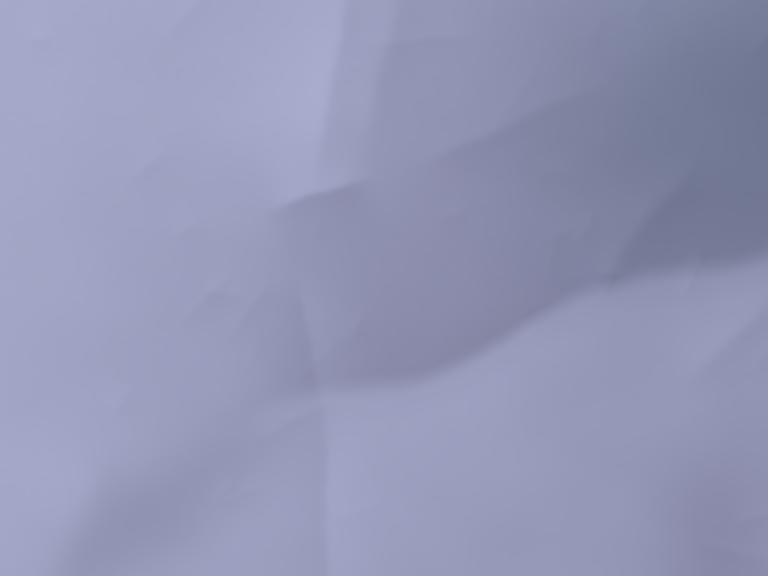
Write a Shadertoy shader that draws this texture.

```glsl
#define PAPER_MID vec3(0.572, 0.583, 0.703)
#define TONE_STEP vec3(0.058, 0.060, 0.064)
#define COOL_SHIFT vec3(-0.016, 0.006, 0.0)
#define WARP 0.022
#define CLOUDS 0.55
#define CREASES 34
#define CREASE_DEPTH 0.26
#define FIBRE 0.05

vec2 hash2(vec2 p) {
    vec3 q = fract(p.xyx * vec3(0.1031, 0.1030, 0.0973));
    q += dot(q, q.yzx + 33.33);
    return fract((q.xx + q.yz) * q.zy);
}

float gradientNoise(vec2 p) {
    vec2 i = floor(p), f = p - i;
    vec2 u = f * f * f * (f * (f * 6.0 - 15.0) + 10.0);
    vec2 e = vec2(0.0, 1.0);
    float a = dot(hash2(i) * 2.0 - 1.0, f);
    float b = dot(hash2(i + e.yx) * 2.0 - 1.0, f - e.yx);
    float c = dot(hash2(i + e.xy) * 2.0 - 1.0, f - e.xy);
    float d = dot(hash2(i + e.yy) * 2.0 - 1.0, f - e.yy);
    return mix(mix(a, b, u.x), mix(c, d, u.x), u.y);
}

float fbm(vec2 p) {
    float sum = 0.0, gain = 0.5;
    for (int i = 0; i < 4; i++) {
        sum += gain * gradientNoise(p);
        p = mat2(1.6, 1.2, -1.2, 1.6) * p + 7.3;
        gain *= 0.48;
    }
    return sum;
}

// Light on the left of a to b, shade on the right, fading outwards
float fold(vec2 p, vec2 a, vec2 b, float reach, float softness) {
    vec2 axis = b - a;
    float len = length(axis);
    axis /= len;
    float along = dot(p - a, axis) / len;
    float d = dot(p - a, vec2(-axis.y, axis.x));
    float taper = smoothstep(-0.15, 0.3, along) * smoothstep(1.15, 0.7, along);
    return d / sqrt(d * d + softness * softness) * exp(-abs(d) / reach) * taper;
}

float blob(vec2 p, vec2 centre, vec2 size, float angle) {
    float c = cos(angle), s = sin(angle);
    vec2 q = mat2(c, -s, s, c) * (p - centre) / size;
    return exp(-dot(q, q));
}

// Broad light and the large shaded valley
float broadTone(vec2 p) {
    float tone = 1.2 - 0.85 * p.x + 0.25 * (p.y - 0.5);
    float ridge = 0.305 + 0.36 * (p.x - 0.573) + 0.025 * sin(p.x * 11.0 + 2.6);
    float above = p.y - ridge;
    float valley = smoothstep(-0.02, 0.03, above) * exp(-max(above, 0.0) * 1.9);
    tone -= 1.25 * valley * smoothstep(0.36, 0.68, p.x);
    tone += 0.35 * exp(-abs(above + 0.06) * 9.0) * smoothstep(0.5, 0.75, p.x) * (1.0 - valley);
    tone -= 1.5 * blob(p, vec2(1.36, 0.86), vec2(0.5, 0.3), 0.35);
    tone -= 0.35 * blob(p, vec2(0.36, 0.48), vec2(0.25, 0.18), 0.3);
    tone += 0.65 * blob(p, vec2(0.54, 0.86), vec2(0.13, 0.24), 0.0);
    tone -= 0.95 * blob(p, vec2(0.28, 0.12), vec2(0.24, 0.085), 0.6);
    tone -= 0.8 * blob(p, vec2(1.24, 0.04), vec2(0.12, 0.16), 0.0);
    return tone;
}

float mainFolds(vec2 p) {
    float tone = 0.55 * fold(p, vec2(0.545, 0.69), vec2(0.61, 1.05), 0.06, 0.012);
    tone += 0.45 * fold(p, vec2(0.63, 0.74), vec2(0.70, 1.05), 0.06, 0.015);
    tone += 0.85 * fold(p, vec2(0.47, 0.64), vec2(0.64, 0.69), 0.05, 0.007);
    tone += 0.40 * fold(p, vec2(0.72, 0.71), vec2(1.03, 0.85), 0.045, 0.010);
    tone += 0.40 * fold(p, vec2(0.565, 0.31), vec2(0.57, -0.08), 0.06, 0.008);
    tone += 0.40 * fold(p, vec2(0.52, 0.52), vec2(0.56, 0.29), 0.05, 0.010);
    tone += 0.40 * fold(p, vec2(0.07, -0.05), vec2(0.19, 0.20), 0.12, 0.030);
    tone += 0.40 * fold(p, vec2(1.03, 0.50), vec2(1.21, 0.72), 0.06, 0.012);
    tone += 0.45 * fold(p, vec2(1.19, 0.34), vec2(1.36, 0.49), 0.06, 0.012);
    return tone;
}

// Faint scattered wrinkles, mostly rising to the right
float smallCreases(vec2 p) {
    float tone = 0.0;
    for (int i = 0; i < CREASES; i++) {
        vec2 r = hash2(vec2(float(i) + 3.0, 17.0));
        vec2 s = hash2(vec2(float(i) + 5.0, 41.0));
        float angle = 0.55 + 1.5 * (s.x - 0.5);
        vec2 halfAxis = mix(0.025, 0.10, s.y * s.y) * vec2(cos(angle), sin(angle));
        vec2 centre = r * vec2(1.36, 1.0);
        float depth = CREASE_DEPTH * (0.4 + 0.6 * fract(r.x * 37.0));
        tone += depth * fold(p, centre - halfAxis, centre + halfAxis, 0.022, 0.006);
    }
    return tone;
}

void mainImage(out vec4 fragColor, in vec2 fragCoord) {
    vec2 uv = fragCoord / iResolution.y;
    vec2 p = uv + WARP * vec2(fbm(uv * 7.0), fbm(uv * 7.0 + 19.0));

    float tone = broadTone(p) + mainFolds(p) + smallCreases(p);
    tone += CLOUDS * fbm(p * vec2(3.2, 4.2) + 4.0);
    tone += FIBRE * gradientNoise(uv * 70.0);

    // The far upper right is a little bluer
    float cool = smoothstep(0.7, 1.3, uv.x) * smoothstep(0.35, 0.8, uv.y);
    vec3 colour = PAPER_MID + TONE_STEP * tone + COOL_SHIFT * cool;
    fragColor = vec4(colour, 1.0);
}
```
